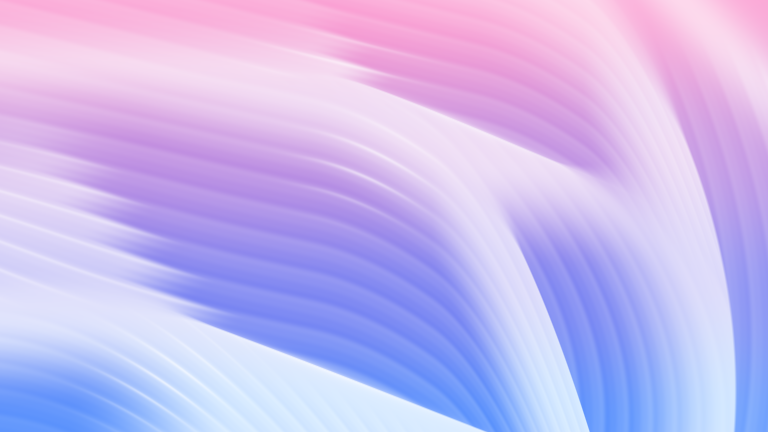
Reproduce this background procedurally as a Shadertoy shader.

```glsl
// Soft ribbed folds of silk, drifting from pink at the top to blue at the bottom.

const float TAU = 6.2831853;

// Smooth ramp that stays near zero before x = 0, then rises with slope 1.
float hinge(float x, float softness) {
    return 0.5 * (x + sqrt(x * x + softness));
}

// Square of the part of x above zero.
float bend(float x) {
    x = max(x, 0.0);
    return x * x;
}

float bump(vec2 offset, vec2 size) {
    offset /= size;
    return exp(-dot(offset, offset));
}

// Lopsided rounded rib with a fine seam, from -1 (groove) to 1 (ridge).
float rib(float v, float spacing) {
    float a = TAU * v / spacing;
    return 0.85 * sin(a + 0.65 * sin(a)) + 0.15 * sin(3.0 * a);
}

float ridgeLine(float ribHeight) {
    return pow(clamp(0.5 + 0.5 * ribHeight, 0.0, 1.0), 7.0);
}

vec3 shadowColor(float y) {
    vec3 c = mix(vec3(0.98, 0.61, 0.82), vec3(0.74, 0.57, 0.89), smoothstep(0.0, 0.43, y));
    c = mix(c, vec3(0.50, 0.54, 0.95), smoothstep(0.36, 0.72, y));
    return mix(c, vec3(0.38, 0.59, 0.99), smoothstep(0.68, 1.0, y));
}

vec3 lightColor(float y) {
    vec3 c = mix(vec3(0.99, 0.84, 0.92), vec3(0.94, 0.87, 0.96), smoothstep(0.0, 0.3, y));
    c = mix(c, vec3(0.87, 0.86, 0.98), smoothstep(0.3, 0.65, y));
    return mix(c, vec3(0.83, 0.91, 1.0), smoothstep(0.62, 0.95, y));
}

// Each fold returns (lightness, glint). Here y grows downward.

vec2 backFold(vec2 p) {
    float v = p.y - 0.25 * p.x - 0.9 * bend(p.x - 1.1) - 3.0 * bend(p.x - 1.35);
    float slope = 0.25 + 1.8 * max(p.x - 1.1, 0.0) + 6.0 * max(p.x - 1.35, 0.0);
    float r = rib(v, 0.058);
    float shade = smoothstep(0.04, 0.32, (v + 0.46) / length(vec2(1.0, slope)));
    float tip = smoothstep(-0.07, 0.05, p.x - 0.74 - 0.6 * p.y - 0.035 * r);
    float corner = 0.65 * (1.0 - smoothstep(0.0, 0.15, p.y - 0.04 * p.x));
    shade = mix(corner, 0.88 * shade, tip);
    float glint = 0.6 * ridgeLine(r) * bump(p - vec2(0.78, 0.15), vec2(0.16, 0.07));
    return vec2(1.0 - shade + r * (0.05 + 0.07 * shade), glint);
}

vec2 farRightFold(vec2 p, float crest) {
    float d = p.x - crest;
    float r = rib(d + 0.08 * p.y, 0.052);
    float ridge = exp(-bend(abs(p.y - 1.05 * (p.x - 1.6) - 0.02) / 0.1));
    float shade = 0.78 * (1.0 - 0.9 * ridge);
    return vec2(1.0 - shade + 0.09 * r * smoothstep(0.05, 0.25, p.y), 0.15 * ridge);
}

vec2 rightFold(vec2 p) {
    float v = p.x + 0.75 * bend(abs(p.y - 0.97));
    float r = rib(-v, 0.056);
    float shade = (1.0 - smoothstep(1.42, 1.70, v)) * smoothstep(0.38, 0.62, p.y);
    return vec2(1.0 - 0.92 * shade + r * (0.025 + 0.10 * shade), 0.0);
}

vec2 middleFold(vec2 p, float v) {
    float slope = 0.22 + 1.76 * max(p.x - 0.72, 0.0) + 5.0 * max(p.x - 1.0, 0.0);
    float r = rib(v, 0.067);
    float shade = smoothstep(0.05, 0.27, v / length(vec2(1.0, slope)));
    // Pale rib tips on the left end along a slanted line.
    float tip = smoothstep(-0.10, 0.06, p.x - 0.33 - 0.8 * (p.y - 0.56) - 0.045 * r);
    float pale = (1.0 - tip) * smoothstep(0.24, 0.46, p.y);
    shade *= (1.0 - 0.82 * pale) * mix(0.65, 1.0, smoothstep(0.0, 0.35, p.x));
    float glint = 0.75 * bump(p - vec2(0.86, 0.38), vec2(0.13, 0.10)) + 0.4 * pale;
    return vec2(1.0 - 0.95 * shade + r * (0.05 + 0.07 * shade), glint * ridgeLine(r));
}

vec2 frontFold(vec2 p, float d) {
    float r = rib(p.y - 0.15 * p.x - 0.7 * p.x * p.x, 0.06);
    float shade = smoothstep(0.07, 0.27, d) * (1.0 - smoothstep(0.15, 0.55, p.x));
    float glint = 0.8 * ridgeLine(r) * bump(p - vec2(0.39, 0.88), vec2(0.14, 0.10));
    return vec2(1.0 - shade + 0.06 * r * smoothstep(0.02, 0.12, d), glint + 0.25 * exp(-d / 0.06));
}

void mainImage(out vec4 fragColor, in vec2 fragCoord) {
    vec2 p = fragCoord / iResolution.y;
    p.y = 1.0 - p.y;

    // Back fold and the ribs beyond its crest
    float crest = 1.42 + 0.627 * p.y - 0.347 * p.y * p.y;
    float crestBlur = 0.004 + 0.06 * (1.0 - smoothstep(0.0, 0.35, p.y));
    vec2 tone = backFold(p);

    // Right and middle folds share one upper edge
    float v = p.y - 0.22 * p.x - 0.88 * bend(p.x - 0.72) - 2.5 * bend(p.x - 1.0)
            + 0.15 * bend(0.6 - p.x) * smoothstep(0.2, 0.6, p.y);
    float seamBlur = 0.006 + 0.09 * (1.0 - smoothstep(0.38, 0.6, p.y));
    vec2 sheet = mix(rightFold(p), middleFold(p, v), smoothstep(-seamBlur, seamBlur, v));
    float top = p.y - 0.165 - 0.42 * hinge(p.x - 0.79, 0.006) - 0.9 * bend(p.x - 1.4);
    float topBlur = 0.003 + 0.06 * (1.0 - smoothstep(0.4, 0.8, p.x)) + 0.12 * smoothstep(1.28, 1.55, p.x);
    tone = mix(tone, sheet, smoothstep(-topBlur, topBlur, top));
    tone.y += 0.6 * exp(-abs(top) / 0.008) * bump(vec2(p.x - 1.08, 0.0), vec2(0.24, 1.0));
    tone = mix(tone, farRightFold(p, crest), smoothstep(-crestBlur, crestBlur, p.x - crest));

    // Front fold in the lower left
    float front = p.y - 0.665 - 0.39 * hinge(p.x - 0.27, 0.01);
    float frontBlur = 0.003 + 0.05 * (1.0 - smoothstep(0.2, 0.5, p.x));
    tone = mix(tone, frontFold(p, max(front, 0.0)), smoothstep(-frontBlur, frontBlur, front));
    tone.y += 0.6 * exp(-abs(front) / 0.007) * bump(vec2(p.x - 0.75, 0.0), vec2(0.28, 1.0));

    vec3 color = mix(shadowColor(p.y), lightColor(p.y), clamp(tone.x, -0.1, 1.1));
    color = mix(color, vec3(1.0), clamp(tone.y, 0.0, 0.9));
    fragColor = vec4(clamp(color, 0.0, 1.0), 1.0);
}
```
